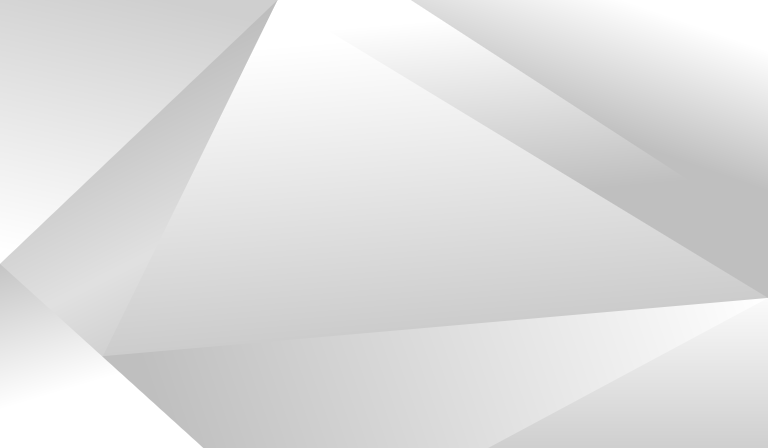
Write a Shadertoy shader that draws this background.

```glsl
// Folded-paper backdrop: large grey facets meeting at a few shared corners.
// Each facet is a half-plane with its own linear gradient, painted in layers
// from back to front with edges softened over about one pixel.

const float ASPECT = 1.718;              // canvas width in canvas heights

// Corners of the folds, in canvas heights
const vec2 APEX        = vec2(0.621, 1.000);
const vec2 LEFT_TIP    = vec2(0.000, 0.411);
const vec2 INNER_FOLD  = vec2(0.230, 0.205);
const vec2 BOTTOM_FOLD = vec2(0.455, 0.000);
const vec2 RIGHT_TIP   = vec2(1.718, 0.335);
const vec2 LOWER_FOLD  = vec2(1.092, 0.000);
const vec2 UPPER_FOLD  = vec2(0.919, 1.000);
const vec2 STRIP_END   = vec2(1.543, 0.596);

// Gradient axes: x runs right, y runs down from the top edge
const vec2 SHEET_AXIS       = vec2( 0.087, 1.0);
const vec2 LEFT_AXIS        = vec2( 0.50,  1.0);
const vec2 TOP_LEFT_AXIS    = vec2(-0.22,  1.0);
const vec2 TOP_RIGHT_AXIS   = vec2(-0.35,  1.0);
const vec2 BOTTOM_LEFT_AXIS = vec2( 0.30,  1.0);
const vec2 FLAP_AXIS        = vec2( 1.0, -0.35);
const vec2 CORNER_AXIS      = vec2( 0.0,   1.0);

// Grey levels
const float WHITE  = 1.00;
const float SILVER = 0.88;
const float MIST   = 0.81;
const float ASH    = 0.75;

// Progress from 0 to 1 between two positions along an axis
float ramp(vec2 p, vec2 axis, float start, float end) {
    float along = dot(vec2(p.x, 1.0 - p.y), axis);
    return clamp((along - start) / (end - start), 0.0, 1.0);
}

// Coverage of the half-plane to the left of the line from a to b
float leftOf(vec2 p, vec2 a, vec2 b) {
    vec2 dir = normalize(b - a);
    vec2 rel = p - a;
    float dist = dir.x * rel.y - dir.y * rel.x;
    return clamp(dist * iResolution.y + 0.5, 0.0, 1.0);
}

void mainImage(out vec4 fragColor, in vec2 fragCoord) {
    vec2 p = fragCoord / iResolution.xy * vec2(ASPECT, 1.0);

    // Gradients of the upper facets
    float sheet    = mix(WHITE, 0.80, ramp(p, SHEET_AXIS, 0.156, 0.815));
    float strip    = mix(WHITE, ASH, ramp(p, SHEET_AXIS, 0.130, 0.536));
    float topRight = mix(WHITE, ASH, ramp(p, TOP_RIGHT_AXIS, -0.488, -0.176));
    float topLeft  = mix(MIST, WHITE, ramp(p, TOP_LEFT_AXIS, -0.087, 0.558));

    // The left facet brightens, then dims again towards its lower corner
    float leftFacet = mix(0.74, SILVER, ramp(p, LEFT_AXIS, 0.310, 0.737));
    leftFacet = mix(leftFacet, 0.82, ramp(p, LEFT_AXIS, 0.737, 0.908));

    // Gradients of the lower facets
    float flap       = mix(ASH, WHITE, ramp(p, FLAP_AXIS, 0.038, 1.482));
    float corner     = mix(0.98, MIST, ramp(p, CORNER_AXIS, 0.670, 1.0));
    float bottomLeft = mix(0.77, WHITE, ramp(p, BOTTOM_LEFT_AXIS, 0.589, 0.915));

    // Layers from back to front
    float shade = sheet;
    shade = mix(shade, strip,      leftOf(p, APEX, RIGHT_TIP));
    shade = mix(shade, topRight,   leftOf(p, UPPER_FOLD, STRIP_END));
    shade = mix(shade, leftFacet,  leftOf(p, INNER_FOLD, APEX));
    shade = mix(shade, topLeft,    leftOf(p, LEFT_TIP, APEX));
    shade = mix(shade, flap,       leftOf(p, RIGHT_TIP, INNER_FOLD));
    shade = mix(shade, corner,     leftOf(p, RIGHT_TIP, LOWER_FOLD));
    shade = mix(shade, bottomLeft, leftOf(p, BOTTOM_FOLD, LEFT_TIP));

    fragColor = vec4(vec3(shade), 1.0);
}
```
